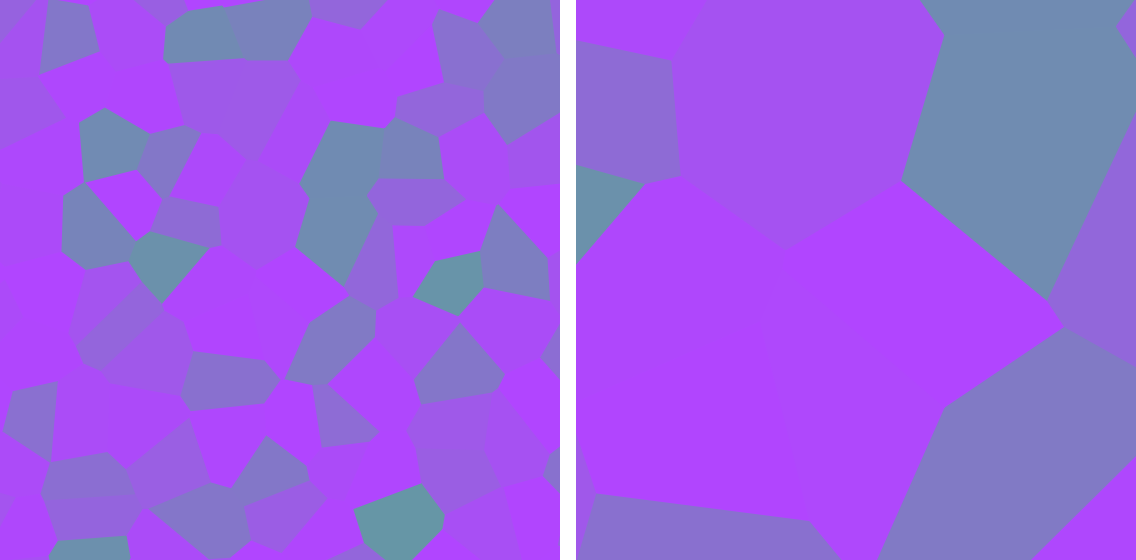
Left: the whole. Right: its middle third, enlarged.
This pattern is drawn by a Shadertoy shader. Its source:

```glsl
// Irregular mosaic of flat Voronoi cells shaded from violet to muted teal.

#define CELLS 9.0        // grid cells per canvas height
#define JITTER 1.0       // how far seeds stray within their grid cell
#define TONE_POWER 2.5   // higher values favour violet
#define EDGE_PIXELS 1.0  // width of the smoothed edge
#define SEED 37
#define VIOLET vec3(0.695, 0.270, 1.000)
#define TEAL vec3(0.400, 0.590, 0.650)

// Integer hash giving three values in 0..1 per grid cell.
vec3 hash3(ivec2 cell) {
    uvec3 v = uvec3(cell.x + 512, cell.y + 512, SEED);
    v = v * 1664525u + 1013904223u;
    v.x += v.y * v.z;  v.y += v.z * v.x;  v.z += v.x * v.y;
    v ^= v >> 16u;
    v.x += v.y * v.z;  v.y += v.z * v.x;  v.z += v.x * v.y;
    return vec3(v >> 8u) / 16777216.0;
}

vec2 seedPoint(ivec2 cell) {
    return vec2(cell) + 0.5 + JITTER * (hash3(cell).xy - 0.5);
}

// Each 2x2 block holds one tone from every quarter of the range.
vec3 cellColor(ivec2 cell) {
    ivec2 block = cell >> 1;
    ivec2 local = cell & 1;
    int shift = int(4.0 * hash3(block + 200).x);
    int quarter = (2 * local.x + local.y + shift) & 3;
    float rank = (float(quarter) + hash3(cell).z) / 4.0;
    return mix(VIOLET, TEAL, pow(rank, TONE_POWER));
}

void mainImage(out vec4 fragColor, in vec2 fragCoord) {
    float scale = CELLS / iResolution.y;
    vec2 p = fragCoord * scale;
    ivec2 base = ivec2(floor(p));

    // Find the nearest seed.
    ivec2 nearest = base;
    vec2 toNearest = vec2(0.0);
    float best = 1e5;
    for (int y = -2; y <= 2; y++)
    for (int x = -2; x <= 2; x++) {
        ivec2 cell = base + ivec2(x, y);
        vec2 toSeed = seedPoint(cell) - p;
        float d = dot(toSeed, toSeed);
        if (d < best) {
            best = d;
            nearest = cell;
            toNearest = toSeed;
        }
    }

    // Find the closest border and the cell behind it.
    ivec2 neighbor = nearest;
    float border = 1e5;
    for (int y = -2; y <= 2; y++)
    for (int x = -2; x <= 2; x++) {
        ivec2 cell = base + ivec2(x, y);
        if (cell == nearest) continue;
        vec2 toSeed = seedPoint(cell) - p;
        vec2 across = toSeed - toNearest;
        float d = dot(0.5 * (toSeed + toNearest), across) / max(length(across), 1e-4);
        if (d < border) {
            border = d;
            neighbor = cell;
        }
    }

    // Blend both sides evenly at the border.
    float halfEdge = 0.5 * EDGE_PIXELS * scale;
    float blend = 0.5 - 0.5 * clamp(border / halfEdge, 0.0, 1.0);
    fragColor = vec4(mix(cellColor(nearest), cellColor(neighbor), blend), 1.0);
}
```
